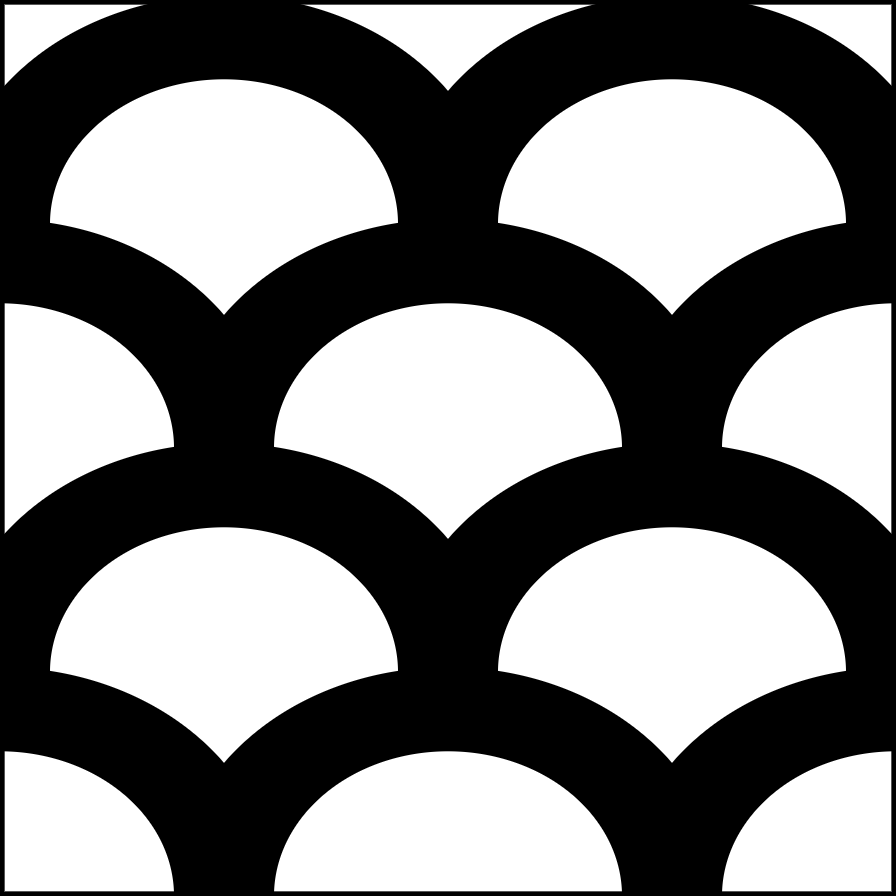
Write a Shadertoy shader that draws this pattern.

```glsl
// Overlapping black and white fish-scale arches in staggered rows, with a thin frame.

const vec3 INK = vec3(0.0);
const vec3 PAPER = vec3(1.0);
const vec2 SPACING = vec2(0.5, 0.25);          // between arches, between rows
const vec2 OUTER_RADII = vec2(0.3073, 0.2555); // outer edge of the black band
const vec2 INNER_RADII = vec2(0.1942, 0.1615); // white opening
const float FRAME_WIDTH = 0.0052;

// Approximate signed distance to an ellipse, negative inside.
float ellipseDistance(vec2 p, vec2 radii) {
    float scaled = length(p / radii);
    float slope = length(p / (radii * radii));
    return max(scaled, 1e-4) * (scaled - 1.0) / max(slope, 1e-4);
}

// Antialiased fill of a signed distance.
float coverage(float dist, float pixel) {
    return clamp(0.5 - dist / pixel, 0.0, 1.0);
}

// Offset from the nearest arch centre in a row; odd rows shift by half a step.
vec2 archOffset(vec2 uv, float row) {
    float shift = 0.5 * mod(row, 2.0);
    float x = fract(uv.x / SPACING.x - shift + 0.5) - 0.5;
    return vec2(x * SPACING.x, uv.y - row * SPACING.y);
}

void mainImage(out vec4 fragColor, in vec2 fragCoord) {
    vec2 uv = fragCoord / iResolution.xy;
    float pixel = 1.0 / min(iResolution.x, iResolution.y);
    vec3 color = INK;

    // Paint rows from the top down, so lower arches cover those above.
    float baseRow = floor(uv.y / SPACING.y);
    for (int i = 1; i >= -1; i--) {
        vec2 p = archOffset(uv, baseRow + float(i));
        color = mix(color, INK, coverage(ellipseDistance(p, OUTER_RADII), pixel));
        color = mix(color, PAPER, coverage(ellipseDistance(p, INNER_RADII), pixel));
    }

    // Frame along the canvas edges.
    vec2 edge = min(uv, 1.0 - uv);
    float frame = coverage(min(edge.x, edge.y) - FRAME_WIDTH, pixel);
    fragColor = vec4(mix(color, INK, frame), 1.0);
}
```
